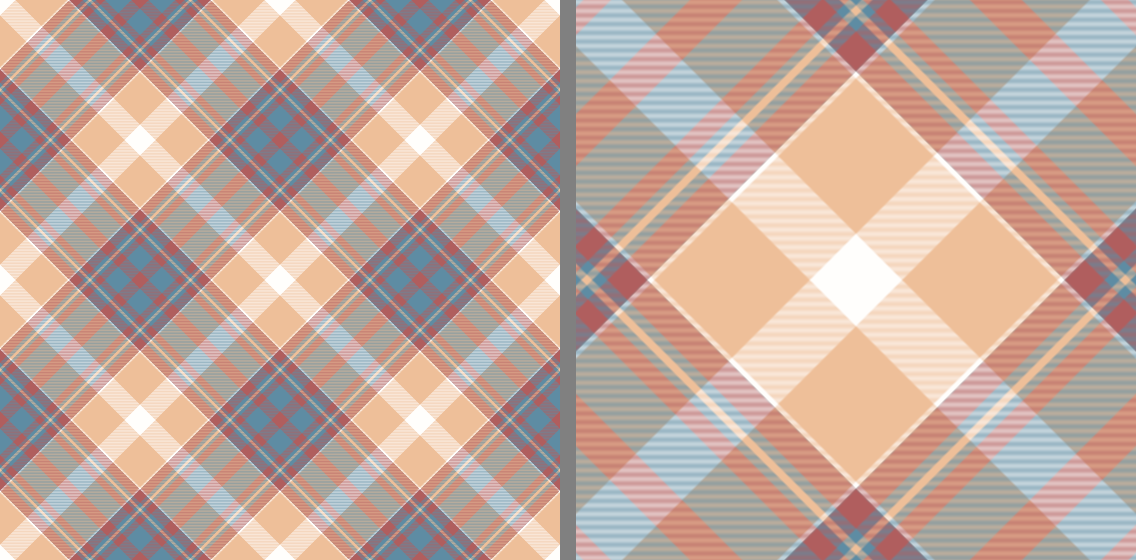
Left: the whole. Right: its middle third, enlarged.
This pattern is drawn by a three.js fragment shader. Its source:

```glsl
varying vec2 vUv;

const vec3 WHITE = vec3(1.0, 0.995, 0.99);
const vec3 PEACH = vec3(0.935, 0.75, 0.6);
const vec3 RED = vec3(0.69, 0.37, 0.37);
const vec3 BLUE = vec3(0.37, 0.55, 0.64);

// Soft step across a stripe boundary
float edge(float at, float d) {
  return smoothstep(at - 0.0025, at + 0.0025, d);
}

float stripe(float from, float to, float d) {
  return edge(from, d) - edge(to, d);
}

// Mirrored thread sequence with a period of one
vec3 sett(float t) {
  float d = abs(fract(t + 0.5) - 0.5);

  // Light half: white bar on peach, closed by a thin white guard line
  vec3 color = mix(WHITE, PEACH, edge(0.055, d));
  color = mix(color, WHITE, stripe(0.24, 0.249, d));

  // Dark half: blue ground, three red bars and a fine peach line
  color = mix(color, BLUE, edge(0.249, d));
  float bars = stripe(0.249, 0.296, d) + stripe(0.342, 0.375, d) + edge(0.469, d);
  color = mix(color, RED, bars);
  return mix(color, PEACH, stripe(0.314, 0.327, d));
}

void main() {
  // Diagonal axes: two diamonds across and two down, plus the staggered ones
  vec3 warp = sett(2.0 * (vUv.x + vUv.y));
  vec3 weft = sett(2.0 * (vUv.x - vUv.y));

  // Fine horizontal rows alternate which thread lies on top
  float weave = 0.5 + 0.12 * sin(6.2831853 * 192.0 * vUv.y);
  gl_FragColor = vec4(mix(warp, weft, weave), 1.0);
}
```
